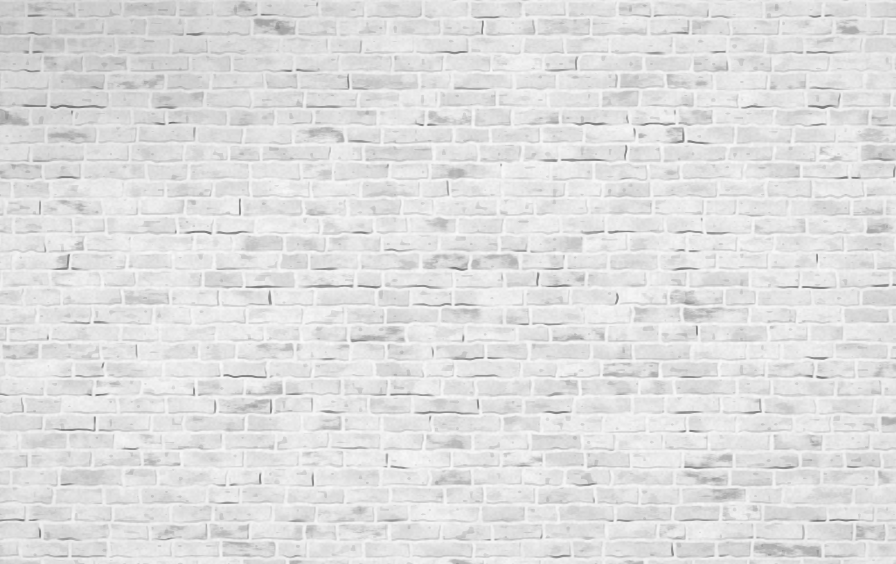
A Shadertoy shader for this texture:

```glsl
const float ROWS = 31.3;          // courses over the canvas height
const float ROW_SHIFT = 0.7;      // part of a course cut off at the bottom
const float BRICKS = 18.0;        // average bricks over the canvas width
const float JOINT = 0.105;        // half width of a mortar joint, in courses
const vec3 MORTAR = vec3(0.933);
const vec3 BRICK = vec3(0.882);
const vec3 STAIN = vec3(0.62);
const vec3 CREVICE = vec3(0.40);

float hash(vec2 p) {
    return fract(sin(dot(p, vec2(127.1, 311.7))) * 43758.5);
}

float noise(vec2 p) {
    vec2 i = floor(p), f = fract(p);
    f = f * f * (3.0 - 2.0 * f);
    float low = mix(hash(i), hash(i + vec2(1, 0)), f.x);
    float high = mix(hash(i + vec2(0, 1)), hash(i + vec2(1, 1)), f.x);
    return mix(low, high, f.y);
}

float fbm(vec2 p) {
    float sum = 0.0, weight = 0.5;
    for (int i = 0; i < 4; i++) {
        sum += weight * noise(p);
        p = p * 2.03 + 17.3;
        weight *= 0.5;
    }
    return sum / 0.9375;
}

// Position of the vertical joint to the left of a brick
float jointAt(float index, float row) {
    return index + 0.5 * (hash(vec2(index, row)) - 0.5);
}

float roundedBox(vec2 p, vec2 halfSize, float radius) {
    vec2 d = abs(p) - halfSize + radius;
    return length(max(d, 0.0)) + min(max(d.x, d.y), 0.0) - radius;
}

float line(float d, float halfWidth, float soft) {
    return 1.0 - smoothstep(halfWidth, halfWidth + soft, abs(d));
}

void mainImage(out vec4 fragColor, in vec2 fragCoord) {
    vec2 uv = fragCoord / iResolution.xy;
    vec2 wall = fragCoord / iResolution.y * ROWS;
    float brickLength = ROWS * iResolution.x / iResolution.y / BRICKS;
    float soft = max(ROWS / iResolution.y, 0.07);

    // Uneven courses and ragged edges
    vec2 p = wall + vec2(0.0, ROW_SHIFT);
    p.y += 0.12 * (noise(wall * vec2(0.22, 0.9)) - 0.5);
    p += 0.13 * (vec2(noise(wall * 2.3), noise(wall * 2.3 + 40.0)) - 0.5);

    // Find the brick of this point
    float row = floor(p.y);
    float u = p.x / brickLength + 0.5 * mod(row, 2.0) + 0.3 * hash(vec2(row, 9.0));
    float index = floor(u);
    index += step(jointAt(index + 1.0, row), u) - step(u, jointAt(index, row));
    float left = jointAt(index, row);
    float right = jointAt(index + 1.0, row);
    vec2 id = vec2(index, row);
    vec2 local = vec2((u - 0.5 * (left + right)) * brickLength, p.y - row - 0.5);
    vec2 halfSize = vec2(0.5 * (right - left) * brickLength, 0.5) - JOINT;
    float dist = roundedBox(local, halfSize, 0.08);

    // Painted brick faces with clouds and sooty stains
    float cloud = fbm(wall * vec2(0.55, 1.1) + hash(id) * 30.0);
    float smear = fbm(wall * vec2(1.1, 2.4) + 60.0);
    vec3 face = BRICK + 0.05 * (hash(id + 3.7) - 0.5) + 0.13 * (cloud - 0.5);
    float dirty = smoothstep(0.72, 1.0, hash(id + 8.1));
    face = mix(face, STAIN, 0.55 * dirty * smoothstep(0.42, 0.75, smear));
    face -= 0.05 * smoothstep(0.55, 0.75, smear);

    // Thick paint hides some of the edges
    float paint = smoothstep(0.52, 0.72, fbm(wall * 0.7 + 90.0));
    float cover = 1.0 - smoothstep(-soft, soft, dist);
    vec3 color = MORTAR + 0.035 * (noise(wall * 3.0) - 0.5);
    color = mix(color, face, cover * (1.0 - 0.6 * paint));

    // Broken shadows below the bricks, with rarer dark cracks
    float inX = 1.0 - smoothstep(-0.08, 0.08, abs(local.x) - halfSize.x);
    float inY = 1.0 - smoothstep(-0.08, 0.08, abs(local.y) - halfSize.y);
    float under = inX * line(local.y + halfSize.y, 0.025, soft);
    float side = inY * line(local.x - halfSize.x, 0.02, soft);
    float broken = smoothstep(0.35, 0.7, noise(wall * vec2(0.9, 1.7) + 20.0));
    float deep = smoothstep(0.72, 0.9, noise(wall * vec2(0.55, 1.3) + 70.0));
    float gap = smoothstep(0.78, 0.95, hash(id + 5.3)) * broken;
    color = mix(color, CREVICE, under * (0.06 + 0.14 * broken + 0.6 * deep));
    color = mix(color, CREVICE, side * (0.04 + 0.1 * broken + 0.6 * gap));

    // Small chips and fine grain
    float chip = smoothstep(0.83, 0.95, noise(wall * vec2(2.6, 4.0) + 11.0));
    color -= 0.09 * chip * cover;
    color += 0.035 * (noise(wall * 8.0) - 0.5);

    // Grime towards the borders, most at the upper left
    float corner = 1.0 - smoothstep(0.0, 0.6, length((uv - vec2(0, 1)) * vec2(0.9, 1.3)));
    float border = smoothstep(0.3, 0.75, length(uv - vec2(0.52, 0.47)));
    color *= 1.012 - 0.04 * border - 0.08 * corner * (0.5 + cloud);

    fragColor = vec4(clamp(color, 0.0, 1.0), 1.0);
}
```
